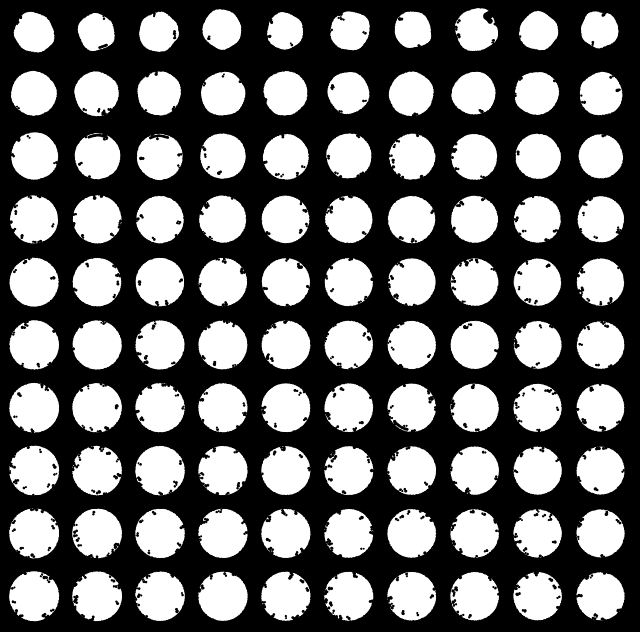
Reproduce this pattern procedurally as a WebGL 2 fragment shader.

```glsl
#version 300 es
precision highp float;
// Ten by ten white discs on black, growing from small lopsided ones in the
// top row to full ones below. Each rim is a noisy circle distance, nibbled by
// hashed black specks that thicken down the grid, plus a few slits and a notch.
uniform vec2 u_resolution;
out vec4 fragColor;

const vec3 INK = vec3(0.0);
const vec3 PAPER = vec3(1.0);
const float TAU = 6.2831853;
const vec2 GRID_SPAN = vec2(10.17, 10.06);  // canvas size in cells
const vec2 GRID_SHIFT = vec2(0.043, -0.009);
const int SPECKS = 30;

vec2 hash2(vec2 p) {
  vec3 h = fract(p.xyx * vec3(0.1031, 0.1030, 0.0973));
  h += dot(h, h.yzx + 33.33);
  return fract((h.xx + h.yz) * h.zy);
}

vec2 direction(float angle) {
  return vec2(cos(angle), sin(angle));
}

float cornerSlope(vec2 corner, vec2 offset) {
  return dot(direction(TAU * hash2(corner + 71.0).x), offset);
}

float gradientNoise(vec2 p) {
  vec2 i = floor(p), f = fract(p);
  vec2 u = f * f * f * (f * (f * 6.0 - 15.0) + 10.0);
  vec2 e = vec2(1.0, 0.0);
  float low = mix(cornerSlope(i, f), cornerSlope(i + e.xy, f - e.xy), u.x);
  float high = mix(cornerSlope(i + e.yx, f - e.yx), cornerSlope(i + e.xx, f - e.xx), u.x);
  return mix(low, high, u.y);
}

float capsule(vec2 p, vec2 a, vec2 b, float radius) {
  vec2 ab = b - a;
  float t = clamp(dot(p - a, ab) / dot(ab, ab), 0.0, 1.0);
  return length(p - a - ab * t) - radius;
}

// Curved cut parallel to the rim, centred on an angle.
float slit(vec2 p, float angle, float halfSpan, float radius) {
  float c = cos(angle), s = sin(angle);
  vec2 turned = vec2(c * p.x + s * p.y, c * p.y - s * p.x);
  float along = clamp(atan(turned.y, turned.x), -halfSpan, halfSpan);
  return length(turned - radius * direction(along)) - 0.022;
}

bool isCell(vec2 cell, float column, float row) {
  return cell == vec2(column, row);
}

// Distance to the nearest black speck along the rim.
float specks(vec2 p, vec2 cell, float radius) {
  float amount = 0.07 + 0.042 * cell.y;
  float nearest = 1.0;
  for (int i = 0; i < SPECKS; i++) {
    vec2 seed = cell * 37.0 + vec2(float(i) * 3.7, float(i) * 1.3);
    vec2 place = hash2(seed), look = hash2(seed + 211.0);
    vec2 dir = direction(TAU * place.x);
    // Specks cluster, and drift to the left side in the right columns.
    float cluster = 1.0 + 1.5 * gradientNoise(dir * 1.4 + cell * 9.3);
    cluster -= 0.07 * cell.x * dir.x;
    if (look.x > amount * cluster) continue;
    vec2 centre = dir * (radius - 0.008 - 0.075 * place.y * place.y);
    vec2 tail = centre + 0.034 * direction(TAU * look.y);
    float size = 0.019 + 0.010 * fract(look.y * 17.0);
    nearest = min(nearest, length(p - centre) - size);
    nearest = min(nearest, length(p - tail) - size * 0.8);
  }
  return nearest;
}

// Signed distance to one worn disc, negative inside.
float wornDisc(vec2 p, vec2 cell) {
  float youth = exp(-0.6 * cell.y);
  bool notched = isCell(cell, 7.0, 0.0);
  vec2 vary = hash2(cell + 5.0) - 0.5;
  p -= 0.05 * youth * vary;
  float radius = 0.399 - 0.084 * youth - 0.0017 * cell.x;
  radius += 0.045 * youth * (hash2(cell + 43.0).x - 0.5);
  radius += notched ? 0.04 : 0.0;

  // Lopsided outline, then fine scallops.
  vec2 dir = p / max(length(p), 0.001);
  float outline = radius + 0.05 * youth * gradientNoise(dir * 1.2 + cell * 5.7);
  float grain = gradientNoise(p * 21.0 + cell * 31.0);
  float d = length(p) - outline + 0.016 * abs(grain);

  // Wear cut out of the disc.
  float cut = specks(p, cell, outline);
  float inner = outline - 0.035;
  if (isCell(cell, 1.0, 0.0)) cut = min(cut, slit(p, -1.1, 0.22, inner));
  if (isCell(cell, 1.0, 2.0)) cut = min(cut, slit(p, 1.55, 0.45, inner));
  if (isCell(cell, 2.0, 2.0)) cut = min(cut, slit(p, 1.6, 0.42, inner));
  if (isCell(cell, 6.0, 6.0)) cut = min(cut, slit(p, -2.1, 0.32, inner));
  if (notched) {
    cut = min(cut, capsule(p, vec2(0.17, 0.22), vec2(0.32, 0.30), 0.06));
    cut = min(cut, capsule(p, vec2(0.16, 0.21), vec2(0.22, 0.14), 0.042));
  }
  return max(d, -cut - 0.006 * grain);
}

void main() {
  vec2 uv = gl_FragCoord.xy / u_resolution;
  vec2 p = vec2(uv.x, 1.0 - uv.y) * GRID_SPAN - GRID_SHIFT;
  vec2 cell = clamp(floor(p), 0.0, 9.0);
  vec2 local = (p - cell - 0.5) * vec2(1.0, -1.0);
  float soft = 0.6 * GRID_SPAN.y / u_resolution.y;
  float cover = 1.0 - smoothstep(-soft, soft, wornDisc(local, cell));
  fragColor = vec4(mix(INK, PAPER, cover), 1.0);
}
```
